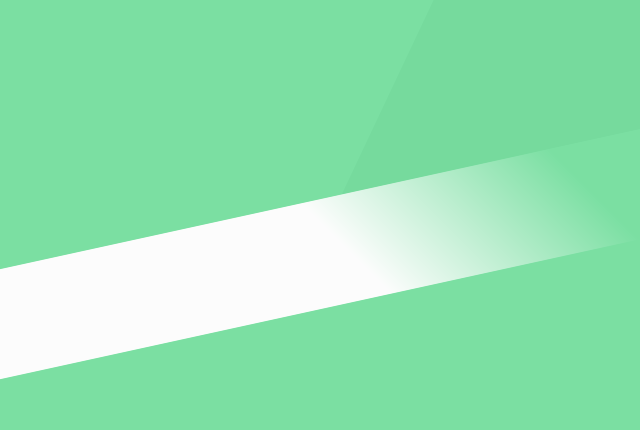
Write a WebGL 1 fragment shader that draws this background.

```glsl
precision highp float;

uniform vec2 u_resolution;

// Antialiased coverage of the side where the signed distance is positive
float coverage(float dist, float pixel) {
    return smoothstep(-0.6 * pixel, 0.6 * pixel, dist);
}

void main() {
    // Canvas units: height 1, width 1.488
    vec2 p = gl_FragCoord.xy / u_resolution * vec2(1.488, 1.0);
    float pixel = 1.0 / u_resolution.y;

    vec3 mint = vec3(0.482, 0.875, 0.637);
    vec3 deepMint = vec3(0.463, 0.856, 0.617);
    vec3 white = vec3(0.988, 0.99, 0.988);

    // Height above the upper edge of the rising band
    float aboveBand = (p.y - 0.374 - 0.21875 * p.x) * 0.977;
    float upperArea = coverage(aboveBand, pixel);

    // Slightly darker panel right of a steep edge, above the band
    float panelSide = dot(p - vec2(1.008, 1.0), vec2(0.904, -0.427));
    vec3 color = mix(mint, deepMint, coverage(panelSide, pixel) * upperArea);

    // White band, fading diagonally into the mint ground
    float band = coverage(aboveBand + 0.25, pixel) * (1.0 - upperArea);
    float fade = clamp((p.x + p.y - 1.227) / 0.703, 0.0, 1.0);
    color = mix(color, mix(white, mint, fade), band);

    gl_FragColor = vec4(color, 1.0);
}
```
